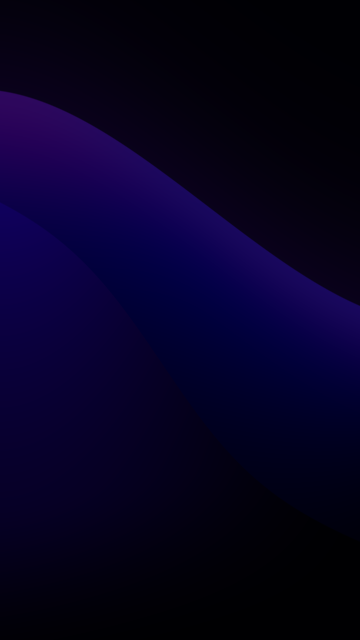
This background is drawn by a Shadertoy shader. Its source:

```glsl
// Height of the upper wave crest across the canvas
float upperEdge(float x) {
    float t = x - 0.579;
    return 0.677 - 0.43 * t + 0.35 * t * t * t;
}

// Height of the lower wave crest across the canvas
float lowerEdge(float x) {
    float t = x - 0.45;
    return 0.432 - 0.2 * t - 0.175 * tanh(3.6 * t);
}

// Near-black sky with a faint violet glow hugging the crest
vec3 skyColor(vec2 uv, float height) {
    float glow = exp(-pow(max(height, 0.0) / 0.15, 1.3));
    return vec3(0.0, 0.0, 0.014) + vec3(0.036, 0.006, 0.09) * glow;
}

// Violet rim sinking into blue, then into darkness on the right
vec3 bandColor(vec2 uv, float depth) {
    float d = max(depth, 0.0);
    float right = smoothstep(0.0, 0.6, uv.x);
    float rim = d / mix(0.15, 0.085, right);
    float red = mix(0.18, 0.095, right) * exp(-rim * rim);
    float green = 0.03 * exp(-d * d / 0.0025);
    float blue = 0.365 * exp(-pow(d / mix(0.5, 0.2, uv.x), 1.3));
    return vec3(red, green, blue);
}

// Indigo slope fading toward the lower right
vec3 slopeColor(vec2 uv) {
    float light = exp(-1.9 * (0.69 - uv.y));
    light *= 1.0 - smoothstep(0.0, 1.1, uv.x);
    light *= smoothstep(-0.08, 0.22, uv.y - 0.1 * uv.x);
    return vec3(0.062, 0.0, 0.365) * light + vec3(0.0, 0.0, 0.006);
}

void mainImage(out vec4 fragColor, in vec2 fragCoord) {
    vec2 uv = fragCoord / iResolution.xy;
    float soft = 1.0 / iResolution.y;
    float upper = upperEdge(uv.x) - uv.y;
    float lower = lowerEdge(uv.x) - uv.y;

    // Layers from back to front
    vec3 color = skyColor(uv, -upper);
    color = mix(color, bandColor(uv, upper), smoothstep(-soft, soft, upper));
    color = mix(color, slopeColor(uv), smoothstep(-soft, soft, lower));
    fragColor = vec4(color, 1.0);
}
```
